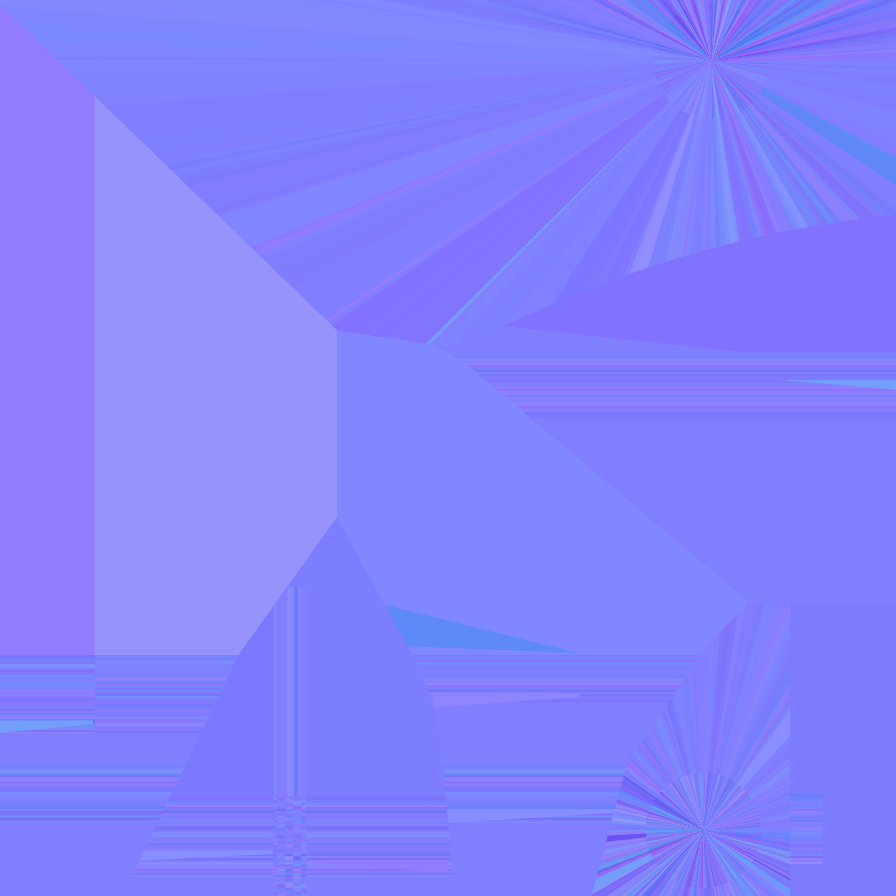
A Shadertoy shader for this texture map:

```glsl
// A faceted tangent-space normal map: violet and blue panels cut by seams,
// two fans of radial creases and bands of fine rows. Each region is a
// signed distance, positive inside, painted over the last.

const vec3 FLAT = vec3(0.5, 0.5, 1);
const vec3 BLUE = vec3(0.5, 0.53, 1);
const vec3 VIOLET = vec3(0.51, 0.45, 1);
const vec3 ORCHID = vec3(0.57, 0.485, 1);
const vec3 PALE = vec3(0.59, 0.58, 0.98);
const vec3 INDIGO = vec3(0.48, 0.475, 1);
const vec3 AZURE = vec3(0.37, 0.54, 0.97);
const vec3 SKY = vec3(0.45, 0.62, 0.98);
const vec2 TOP_HUB = vec2(0.794, 0.932);
const vec2 LOW_HUB = vec2(0.785, 0.073);
const float HUB_RADIUS = 0.064;
const float ROWS = 420.0;     // rows per canvas
const float PANEL_X = 0.1055; // seam of the left panels
const float FLOOR_Y = 0.269;  // lower edge of the panels

float pixel;

float hash(float n) {
  n = fract(n * 0.1031);
  n *= n + 33.33;
  n *= n + n;
  return fract(n);
}

void fill(inout vec3 c, vec3 paint, float d) {
  c = mix(c, paint, smoothstep(-0.5, 0.5, d / pixel));
}

float band(float v, float lo, float hi) { return min(v - lo, hi - v); }

// Strip from x0 to x1 whose height goes from h0 to h1
float sliver(vec2 p, float x0, float x1, float top, float h0, float h1) {
  float h = mix(h0, h1, (p.x - x0) / (x1 - x0));
  return min(band(p.x, x0, x1), band(p.y, top - h, top));
}

// Random tilt, mostly faint with rare strong ones
vec3 tilt(float i) {
  vec2 t = 2.0 * vec2(hash(i + 17.0), hash(i + 311.0)) - 1.0;
  t *= abs(t);
  return vec3(t, -0.25 * dot(t, t));
}

vec3 streaks(float x, float blur, float seed) {
  float i = floor(x) + seed, w = clamp(blur, 0.05, 1.0);
  return mix(tilt(i), tilt(i + 1.0), smoothstep(1.0 - w, 1.0, fract(x)));
}

vec3 rows(float y, float seed) {
  return FLAT + streaks(y * ROWS, pixel * ROWS, seed) * vec3(0.09, 0.07, 0.06);
}

// Degrees counterclockwise from the left, and radius
vec2 polar(vec2 q) { return vec2(degrees(atan(-q.y, -q.x)), length(q)); }

float sector(vec2 ar, float lo, float hi) { return ar.y * radians(band(ar.x, lo, hi)); }

vec3 rays(vec2 ar, float seed) {
  float blur = degrees(pixel / max(ar.y, pixel));
  return 0.6 * (streaks(ar.x / 4.3 + 50.0, blur / 4.3, seed)
    + streaks(ar.x / 1.5 + 150.0, blur / 1.5, seed + 900.0));
}

vec3 topFan(vec2 p) {
  vec2 ar = polar(p - TOP_HUB);
  vec3 c = FLAT;
  fill(c, BLUE, sector(ar, -10.3, -0.4));
  fill(c, INDIGO, sector(ar, 10.9, 11.4));
  fill(c, BLUE, sector(ar, 17.5, 22.0));
  fill(c, vec3(0.55, 0.48, 1), sector(ar, 22.0, 23.2));
  fill(c, ORCHID, sector(ar, 33.9, 34.3));
  fill(c, VIOLET, sector(ar, 34.9, 44.6));
  fill(c, SKY, sector(ar, 44.8, 45.2));
  fill(c, vec3(0.49, 0.46, 1), sector(ar, 56.8, 67.7));
  fill(c, vec3(0.54, 0.54, 1), sector(ar, 69.0, 73.0));
  fill(c, BLUE, sector(ar, 90.0, 98.0));
  fill(c, VIOLET, sector(ar, 107.5, 110.5));
  fill(c, BLUE, sector(ar, 118.0, 132.0));
  fill(c, AZURE, sector(ar, 146.0, 152.5));
  float busy = smoothstep(66.0, 72.0, ar.x) * smoothstep(145.0, 135.0, ar.x);
  float crown = smoothstep(-10.0, -14.0, ar.x) * smoothstep(0.35, 0.04, ar.y);
  float hub = smoothstep(HUB_RADIUS + pixel, HUB_RADIUS, ar.y);
  c = mix(c, FLAT, 0.8 * hub);
  return c + rays(ar, 40.0) * (0.02 + 0.05 * busy + 0.14 * crown + 0.06 * hub);
}

vec3 lowFan(vec2 p) {
  vec2 ar = polar(p - LOW_HUB);
  float rim = ar.y - HUB_RADIUS;
  vec3 c = FLAT + rays(ar, 500.0) * mix(0.05, 0.14, smoothstep(-75.0, -20.0, ar.x));
  fill(c, vec3(0.54, 0.56, 1), min(sector(ar, -132.4, -125.6), rim));
  fill(c, vec3(0.42, 0.32, 0.95), min(sector(ar, 3.0, 6.5), rim));
  fill(c, SKY, min(sector(ar, 24.0, 29.0), rim));
  return c + rays(ar, 1300.0) * 0.12 * smoothstep(pixel, 0.0, rim);
}

void mainImage(out vec4 fragColor, in vec2 fragCoord) {
  vec2 p = fragCoord / iResolution.xy;
  pixel = 1.0 / iResolution.y;
  float x = p.x, y = p.y, t = 1.0 - x;

  // Seams
  float diagonal = 0.995 - 0.967 * x;
  float lensTop = 0.76 - 0.09 * t - 0.44 * t * t;
  float lensLow = max(0.607, 0.637 - 0.11 * (x - 0.553));
  float fanFloor = max(max(diagonal, 0.686 - 0.146 * x), lensTop);
  float coneLeft = 0.2656 + (y - 0.268) * (y > 0.268 ? 0.713 : 0.48);
  float upper = 0.61 - 0.553 * y, lower = 0.508 - 0.085 * y;
  float coneRight = 0.5 * (upper + lower - length(vec2(upper - lower, 0.014)));
  float fanLeft = max(max(0.66 + 0.27 * y, 0.597 + 0.69 * y), 0.521 + 0.96 * y);
  float slope = min(0.871 - 0.53 * x, 1.0316 - 0.8416 * x);

  // Right side
  vec3 c = FLAT;
  fill(c, rows(y, 60.0), band(y, 0.533, 0.603));
  fill(c, SKY, sliver(p, 0.87, 1.01, 0.576, 0.0, 0.012));
  fill(c, VIOLET, min(band(y, lensLow, lensTop), x - 0.553));
  fill(c, vec3(0.49, 0.485, 1), min(0.326 - y, x - 0.85));
  fill(c, rows(y, 700.0), min(band(x, 0.88, 0.918), band(y, 0.036, 0.115)));

  // Lower rows and slivers
  float below = min(FLOOR_Y - y, fanLeft - x);
  fill(c, FLAT, below);
  fill(c, rows(y, 210.0), min(below, y - 0.211));
  fill(c, vec3(0.56, 0.52, 1), sliver(p, 0.47, 0.648, 0.226, 0.016, 0.004));
  fill(c, rows(y, 330.0), min(below, band(y, 0.082, 0.147)));
  fill(c, BLUE + 0.03, sliver(p, 0.49, 0.69, 0.097, 0.016, 0.004));
  float leftRows = min(band(y, 0.182, FLOOR_Y), coneLeft - x);
  fill(c, rows(y, x < PANEL_X ? 480.0 : 820.0), leftRows);
  fill(c, SKY, sliver(p, -0.01, 0.104, 0.196, 0.015, 0.004));

  // Large panels
  float tall = min(min(y - FLOOR_Y, diagonal - y), coneLeft - x);
  fill(c, PALE, min(tall, 0.376 - x));
  fill(c, ORCHID, min(tall, PANEL_X - x));
  float center = min(min(slope - y, y - FLOOR_Y), fanLeft - x);
  fill(c, BLUE, min(center, x - max(0.376, coneRight)));
  float wedge = band(y, 0.297 - 0.04 * x, 0.4325 - 0.25 * x);
  fill(c, AZURE, min(wedge, x - coneRight));

  // Cone with pleats and crossing rows
  float cone = min(band(x, coneLeft, coneRight), 0.423 - y);
  float fold = band(x, 0.305, 0.342);
  fill(c, vec3(0.49, 0.49, 1), cone);
  fill(c, INDIGO, min(cone, 0.305 - x));
  fill(c, rows(x * 0.6, 75.0), min(cone, min(fold, 0.345 - y)));
  fill(c, FLAT, min(cone, 0.111 - y));
  fill(c, rows(y, 1010.0), min(cone, band(y, 0.021, 0.111)));
  fill(c, BLUE + 0.03, min(cone, sliver(p, 0.15, 0.305, 0.051, 0.012, 0.004)));
  fill(c, ORCHID, min(cone, sliver(p, 0.345, 0.5, 0.04, 0.003, 0.014)));
  float jumble = floor(hash(floor(x * 110.0)) * 900.0);
  fill(c, rows(y, jumble), min(fold, 0.111 - y));

  // Radial fans
  fill(c, lowFan(p), min(band(x, fanLeft, 0.882), 0.326 - y));
  fill(c, topFan(p), y - fanFloor);
  fragColor = vec4(clamp(c, 0.0, 1.0), 1);
}
```
